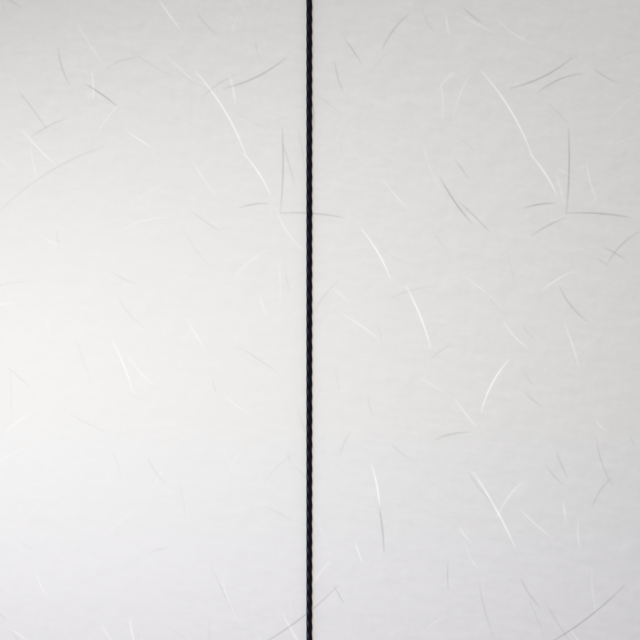
Reproduce this texture procedurally as a WebGL 1 fragment shader.

```glsl
precision highp float;
// Pale fibrous handmade paper in soft side light, divided by a dark twisted cord.

uniform vec2 u_resolution;

const vec2 GLOW_CENTER = vec2(0.0, 0.38);
const float GLOW_LEVEL = 0.957;
const float SIDE_FALLOFF = 0.14;
const float HEIGHT_FALLOFF = 0.42;
const float GRAIN_RELIEF = 0.060;
const float FIBRE_WIDTH = 0.0017;
const float FIBRE_LAYERS = 3.0;
const float REPEAT_SHIFT = 0.447;
const float CORD_X = 0.4833;
const float CORD_HALF = 0.0043;
const float TWIST_PERIOD = 0.019;
const vec3 CORD_DARK = vec3(0.075, 0.08, 0.10);
const vec3 CORD_SHEEN = vec3(0.27, 0.31, 0.37);

float hash(vec2 p) {
  return fract(sin(dot(p, vec2(127.1, 311.7))) * 43758.5453);
}

float noise(vec2 p) {
  vec2 i = floor(p), f = fract(p);
  f = f * f * (3.0 - 2.0 * f);
  float low = mix(hash(i), hash(i + vec2(1.0, 0.0)), f.x);
  float high = mix(hash(i + vec2(0.0, 1.0)), hash(i + 1.0), f.x);
  return mix(low, high, f.y);
}

// Height of the paper grain, slightly stretched along a diagonal.
float grain(vec2 p) {
  vec2 q = vec2(0.8 * p.x - 0.6 * p.y, 0.6 * p.x + 0.8 * p.y);
  q *= vec2(0.8, 1.25);
  return 0.55 * noise(q * 48.0) + 0.3 * noise(q * 95.0 + 7.0) + 0.15 * noise(q * 180.0 + 19.0);
}

// Soft bowed strand from a to b, fading at its tips.
float fibre(vec2 p, vec2 a, vec2 b, float bow) {
  vec2 span = b - a;
  float h = clamp(dot(p - a, span) / dot(span, span), 0.0, 1.0);
  vec2 side = vec2(-span.y, span.x) * bow * 4.0 * h * (1.0 - h);
  vec2 d = (p - a - span * h - side) / FIBRE_WIDTH;
  return exp(-dot(d, d)) * (0.35 + 2.6 * h * (1.0 - h));
}

// Small random strands, mostly running down to the right.
float scatteredFibres(vec2 p) {
  float sum = 0.0;
  for (float layer = 0.0; layer < FIBRE_LAYERS; layer++) {
    float cells = 6.0 + 2.0 * layer;
    vec2 home = floor(p * cells);
    for (float j = -1.0; j <= 1.0; j++) {
      for (float i = -1.0; i <= 1.0; i++) {
        vec2 cell = home + vec2(i, j);
        vec2 seed = cell + 31.0 * layer;
        vec2 mid = (cell + vec2(hash(seed), hash(seed + 5.3))) / cells;
        float pick = hash(seed + 9.1);
        float angle = -1.0 + 1.1 * (hash(seed + 2.7) - 0.5) + step(0.72, pick) * 1.7;
        vec2 reach = vec2(cos(angle), sin(angle)) * mix(0.010, 0.042, hash(seed + 3.9));
        float tone = mix(-0.065, 0.055, hash(seed + 6.7));
        sum += tone * fibre(p, mid - reach, mid + reach, 0.16 * (pick - 0.5));
      }
    }
  }
  return sum;
}

// Group of long strands that occurs once in each panel.
float fibreGroup(vec2 p) {
  float pale = fibre(p, vec2(0.752, 0.889), vec2(0.832, 0.755), 0.05)
             + fibre(p, vec2(0.828, 0.760), vec2(0.870, 0.695), 0.04);
  float dark = fibre(p, vec2(0.797, 0.862), vec2(0.893, 0.909), -0.06)
             + fibre(p, vec2(0.888, 0.800), vec2(0.885, 0.667), 0.02)
             + fibre(p, vec2(0.885, 0.667), vec2(0.985, 0.660), 0.03)
             + fibre(p, vec2(0.820, 0.675), vec2(0.866, 0.682), 0.05)
             + fibre(p, vec2(0.840, -0.015), vec2(0.975, 0.085), -0.04);
  return 0.075 * pale - 0.085 * dark;
}

// Strands found in one panel only.
float singleFibres(vec2 p) {
  float pale = fibre(p, vec2(0.635, 0.552), vec2(0.673, 0.457), 0.03)
             + fibre(p, vec2(0.795, 0.438), vec2(0.752, 0.357), -0.06)
             + fibre(p, vec2(0.740, 0.262), vec2(0.805, 0.145), 0.02)
             + fibre(p, vec2(0.565, 0.642), vec2(0.610, 0.565), 0.04)
             + fibre(p, vec2(0.580, 0.275), vec2(0.593, 0.200), 0.04)
             + fibre(p, vec2(0.175, 0.468), vec2(0.208, 0.385), 0.03);
  float dark = fibre(p, vec2(0.688, 0.722), vec2(0.738, 0.650), -0.03)
             + fibre(p, vec2(0.591, 0.215), vec2(0.600, 0.138), 0.02)
             + fibre(p, vec2(0.135, 0.868), vec2(0.182, 0.835), 0.02)
             + fibre(p, vec2(0.000, 0.670), vec2(0.160, 0.770), 0.06) * 0.5;
  return 0.085 * pale - 0.10 * dark;
}

void main() {
  vec2 p = gl_FragCoord.xy / u_resolution;
  float pixel = 1.0 / u_resolution.x;

  // Broad light, brightest at the left edge.
  float rise = p.y - GLOW_CENTER.y;
  float light = GLOW_LEVEL - SIDE_FALLOFF * pow(p.x, 1.6)
              - HEIGHT_FALLOFF * rise * rise * (1.0 - 0.75 * p.x);
  float contrast = mix(1.0, 0.45, smoothstep(0.86, 0.95, light));

  // Grain relief and embedded strands.
  vec2 toLight = vec2(-0.0025, 0.0035);
  float relief = (grain(p) - grain(p + toLight)) * GRAIN_RELIEF;
  float strands = scatteredFibres(p) + singleFibres(p)
                + fibreGroup(p) + fibreGroup(p + vec2(REPEAT_SHIFT, 0.0));
  float paper = light + contrast * (relief + strands);
  vec3 warm = vec3(0.004, 0.001, -0.006);
  vec3 cool = vec3(0.002, -0.004, 0.006);
  vec3 color = vec3(paper) + mix(cool, warm, smoothstep(0.0, 0.5, p.y));

  // Cord with slanted twists, a cool left side and a warm right fringe.
  float x = p.x - CORD_X;
  color *= 1.0 - 0.10 * exp(-abs(x) / 0.007);
  float fringe = smoothstep(0.0035, 0.005, x) * (1.0 - smoothstep(0.005, 0.0085, x));
  color -= fringe * vec3(0.02, 0.08, 0.13);
  float twist = 0.5 + 0.5 * sin(6.28318 * (p.y + 0.9 * x) / TWIST_PERIOD);
  float edge = CORD_HALF + 0.0006 * (twist - 0.5);
  float cord = 1.0 - smoothstep(edge - pixel, edge + pixel, abs(x));
  float sheen = twist * (1.0 - smoothstep(-0.004, 0.001, x)) * mix(1.0, 0.5, p.y);
  color = mix(color, mix(CORD_DARK, CORD_SHEEN, sheen), cord);

  gl_FragColor = vec4(clamp(color, 0.0, 1.0), 1.0);
}
```
